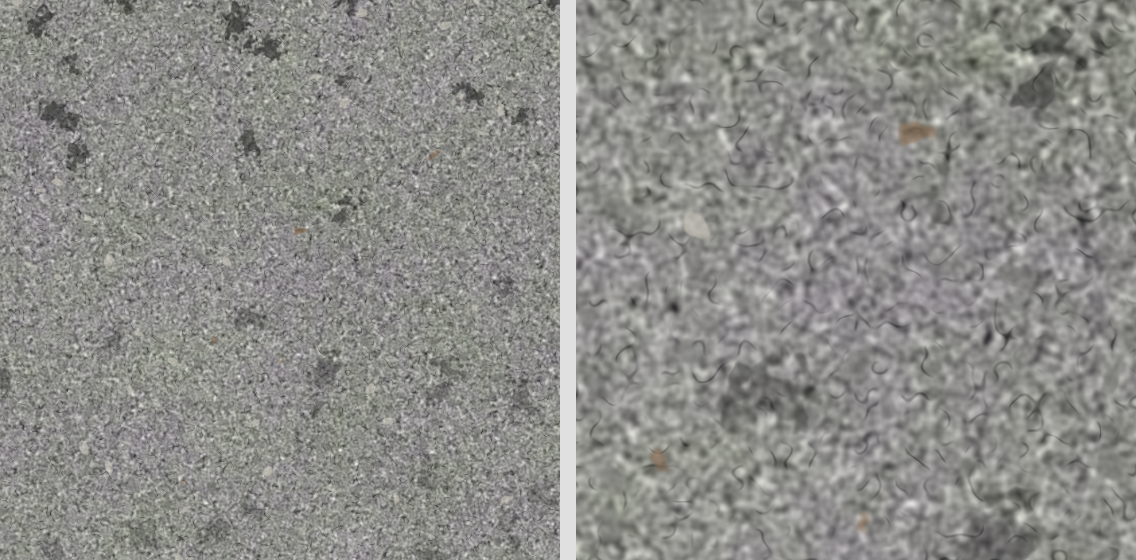
Left: the whole. Right: its middle third, enlarged.
A three.js fragment shader for this texture:

```glsl
// Weathered grey stone: short flakes of stretched gradient noise lying in several
// directions, cut by dark creases, then strewn with ragged dark stains,
// small slate grains, pale pebbles and a few flecks of rust.
varying vec2 vUv;

vec2 hash2(vec2 p) {
  vec3 q = fract(p.xyx * vec3(0.1031, 0.1030, 0.0973));
  q += dot(q, q.yzx + 33.33);
  return fract((q.xx + q.yz) * q.zy);
}

mat2 turn(float a) {
  return mat2(cos(a), sin(a), -sin(a), cos(a));
}

float cornerSlope(vec2 cell, vec2 offset) {
  float a = 6.2832 * hash2(cell).x;
  return dot(vec2(cos(a), sin(a)), offset);
}

// Gradient noise, about -0.6 to 0.6
float noise(vec2 p) {
  vec2 i = floor(p), f = fract(p);
  vec2 u = f * f * f * (f * (f * 6.0 - 15.0) + 10.0);
  vec2 e = vec2(1.0, 0.0);
  float low = mix(cornerSlope(i, f), cornerSlope(i + e, f - e), u.x);
  float high = mix(cornerSlope(i + e.yx, f - e.yx), cornerSlope(i + 1.0, f - 1.0), u.x);
  return mix(low, high, u.y);
}

// Stretched noise in four directions, each showing in its own patches
float flakes(vec2 p) {
  float sum = 0.0;
  for (int i = 0; i < 4; i++) {
    float k = float(i);
    float weight = smoothstep(-0.15, 0.25, noise(p * 48.0 + 31.0 * k + 7.0));
    vec2 q = (turn(0.4 + 0.785 * k) * p) * vec2(78.0, 155.0);
    sum += weight * noise(q + 300.0 + 53.0 * k);
  }
  return sum;
}

// Coverage of ovals strewn over a jittered grid; ragged roughens their outline
float scatter(vec2 p, float cells, float share, float radius, float ragged, float soft, float seed) {
  vec2 q = p * cells;
  float rough = ragged * (noise(p * 55.0 + seed) + 0.6 * noise(p * 120.0 + seed));
  float cover = 0.0;
  for (int y = -1; y <= 1; y++) {
    for (int x = -1; x <= 1; x++) {
      vec2 cell = floor(q) + vec2(float(x), float(y));
      vec2 spot = hash2(cell + seed);
      vec2 kind = hash2(cell + seed + 57.0);
      vec2 d = turn(6.2832 * kind.x) * (q - cell - spot) / cells;
      float size = radius * mix(0.5, 1.1, fract(17.0 * spot.x));
      float edge = length(d * vec2(0.8, 1.3)) - size + rough;
      cover = max(cover, step(kind.y, share) * (1.0 - smoothstep(-soft, soft, edge)));
    }
  }
  return cover;
}

void main() {
  vec2 p = vUv;

  // Fine grain with short dark creases
  float grain = 0.25 * flakes(p) + 0.15 * noise(p * 205.0 + 11.0) + 0.07 * noise(p * 42.0 + 90.0);
  float crease = 1.0 - smoothstep(0.0, 0.11, abs(noise(p * 72.0 + 140.0)));
  crease *= smoothstep(0.0, 0.3, noise(p * 62.0 + 210.0));
  float tone = 0.563 + grain - 0.15 * crease;

  // Broad drift of brightness and a faint violet or olive tint
  tone += 0.03 * noise(p * 4.0 + 3.0) - 0.012 * (p.y - 0.5);
  float tint = noise(p * 7.0 + 60.0) + 0.7 * noise(p * 34.0 + 80.0);
  vec3 color = tone * vec3(1.0, 1.0, 0.975) + tint * vec3(0.012, -0.008, 0.035);

  // Slate grains and stains, the stains stronger towards the top
  float slate = scatter(p, 32.0, 0.28, 0.008, 0.006, 0.0025, 400.0);
  color = mix(color, vec3(0.45, 0.45, 0.44), 0.5 * slate);
  float stain = scatter(p, 9.0, 0.34, 0.023, 0.035, 0.007, 500.0);
  color *= 1.0 - stain * mix(0.2, 0.42, smoothstep(0.1, 0.9, p.y));

  // Pale pebbles and rust
  float pebble = scatter(p, 13.0, 0.17, 0.0085, 0.006, 0.002, 600.0);
  color = mix(color, vec3(0.74, 0.73, 0.69) + 0.3 * grain, 0.8 * pebble);
  float rust = scatter(p, 6.0, 0.09, 0.008, 0.012, 0.003, 700.0);
  color = mix(color, vec3(0.56, 0.46, 0.37) + 0.5 * grain, 0.7 * rust);

  gl_FragColor = vec4(color, 1.0);
}
```
